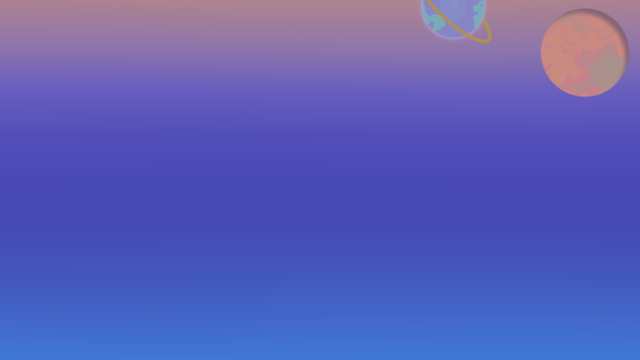
Reproduce this background procedurally as a WebGL 2 fragment shader.

```glsl
#version 300 es
precision highp float;
// A dusk sky fading from rose to blue, with a ringed planet and a marbled planet.

uniform vec2 u_resolution;
out vec4 fragColor;

// Lengths are in canvas heights, with the origin at the lower left.
const int SKY_STEPS = 8;
const vec3 SKY[9] = vec3[9](           // bottom to top, evenly spaced
    vec3(0.25, 0.47, 0.84), vec3(0.26, 0.40, 0.785), vec3(0.265, 0.335, 0.735),
    vec3(0.275, 0.29, 0.705), vec3(0.285, 0.285, 0.71), vec3(0.325, 0.31, 0.73),
    vec3(0.41, 0.37, 0.745), vec3(0.565, 0.465, 0.665), vec3(0.68, 0.515, 0.56));
const float SKY_WAVE = 0.006;

const vec2 RINGED_CENTER = vec2(1.259, 0.981);
const float RINGED_RADIUS = 0.090;
const vec3 OCEAN = vec3(0.53, 0.52, 0.77);
const vec3 LAND = vec3(0.48, 0.67, 0.72);
const vec3 RIM = vec3(0.66, 0.60, 0.78);

const vec2 RING_AXIS = vec2(0.733, -0.680);
const vec2 RING_SIZE = vec2(0.134, 0.0395);
const float RING_HALF_WIDTH = 0.0042;
const vec3 RING_COLOR = vec3(0.70, 0.57, 0.31);

const vec2 MARBLE_CENTER = vec2(1.625, 0.854);
const float MARBLE_RADIUS = 0.1225;
const vec3 CLAY = vec3(0.79, 0.54, 0.50);
const vec3 SWIRL = vec3(0.77, 0.50, 0.55);
const vec3 MOSS = vec3(0.66, 0.57, 0.55);
const vec3 SHADE = vec3(0.50, 0.38, 0.44);

float hash(vec2 p) {
    p = fract(p * vec2(0.1031, 0.1137));
    p += dot(p, p.yx + 33.33);
    return fract((p.x + p.y) * p.x * 17.0);
}

float noise(vec2 p) {
    vec2 cell = floor(p), f = fract(p);
    f = f * f * (3.0 - 2.0 * f);
    return mix(mix(hash(cell), hash(cell + vec2(1, 0)), f.x),
               mix(hash(cell + vec2(0, 1)), hash(cell + vec2(1, 1)), f.x), f.y);
}

float fbm(vec2 p) {
    float sum = 0.0, weight = 0.5;
    for (int i = 0; i < 4; i++) {
        sum += weight * noise(p);
        p = mat2(1.6, 1.2, -1.2, 1.6) * p + 7.3;
        weight *= 0.5;
    }
    return sum;
}

// Coverage of a shape from its signed distance, softened over one pixel.
float cover(float dist) {
    float pixel = 1.0 / u_resolution.y;
    return 1.0 - smoothstep(-pixel, pixel, dist);
}

float ellipseDistance(vec2 p, vec2 size) {
    float k = length(p / size);
    return k * (k - 1.0) / max(length(p / (size * size)), 0.001);
}

vec3 sky(vec2 p) {
    float drift = SKY_WAVE * sin(3.0 * p.x + 5.0 * p.y);
    float h = clamp(p.y + drift, 0.0, 0.9999) * float(SKY_STEPS);
    int i = int(h);
    return mix(SKY[i], SKY[i + 1], fract(h));
}

vec3 ringedPlanet(vec3 color, vec2 p) {
    vec2 q = p - RINGED_CENTER;
    float dist = length(q) - RINGED_RADIUS;
    float body = cover(dist);

    // Soft halo, then continents gathered away from the pale central basin
    color = mix(color, RIM, 0.5 * exp(-max(dist, 0.0) / 0.005));
    float coast = fbm(q * 24.0 + 4.0) + 3.2 * (length(q) - 0.066);
    vec3 surface = mix(OCEAN, LAND, smoothstep(0.47, 0.51, coast));
    surface = mix(surface, vec3(0.53, 0.56, 0.79), 0.7 * cover(length(q) - 0.037));
    surface = mix(surface, RIM, 0.7 * smoothstep(-0.010, 0.0, dist));
    color = mix(color, surface, body);

    // The far half of the ring hides behind the body
    vec2 r = vec2(dot(q, RING_AXIS), dot(q, vec2(RING_AXIS.y, -RING_AXIS.x)));
    float ring = cover(abs(ellipseDistance(r, RING_SIZE)) - RING_HALF_WIDTH);
    float visible = r.y > 0.0 ? 1.0 : 1.0 - body;
    return mix(color, RING_COLOR, ring * visible);
}

vec3 marblePlanet(vec3 color, vec2 p) {
    vec2 q = p - MARBLE_CENTER;
    vec2 warp = vec2(fbm(q * 16.0 + 3.0), fbm(q * 16.0 + 11.0));
    float bands = fbm(q * 15.0 + 4.0 * warp);
    float low = 1.0 - smoothstep(-0.01, 0.06, q.y);
    vec3 surface = mix(CLAY, SWIRL, smoothstep(0.42, 0.50, bands) * mix(0.3, 0.9, low));
    surface = mix(surface, MOSS, 0.6 * smoothstep(0.56, 0.62, bands));

    // Mossy plain at the lower right, crescent shade at the upper right
    float plain = length(q - vec2(0.068, -0.058)) - 0.048 + 0.06 * (warp.x - 0.5);
    surface = mix(surface, MOSS, 0.9 * (1.0 - smoothstep(-0.004, 0.004, plain)));
    float crescent = length(q - vec2(-0.014, -0.016)) - MARBLE_RADIUS;
    surface = mix(surface, SHADE, 0.9 * smoothstep(-0.008, 0.015, crescent));
    return mix(color, surface, cover(length(q) - MARBLE_RADIUS));
}

void main() {
    vec2 p = gl_FragCoord.xy / u_resolution.y;
    vec3 color = sky(p);
    color = ringedPlanet(color, p);
    color = marblePlanet(color, p);
    fragColor = vec4(color, 1.0);
}
```
